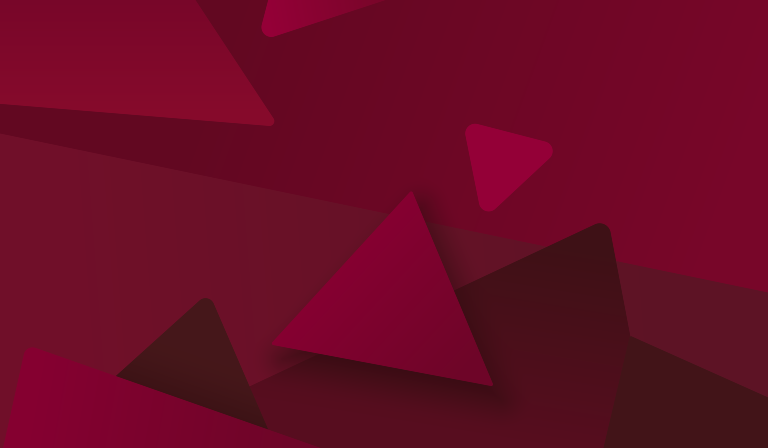
A Shadertoy shader for this background:

```glsl
// Overlapping rounded triangles in crimson and maroon over a two-tone slanted backdrop.

const vec3 WINE      = vec3(0.385, 0.030, 0.130);
const vec3 CRIMSON   = vec3(0.470, 0.022, 0.160);
const vec3 PLUM      = vec3(0.440, 0.060, 0.160);
const vec3 DUSK      = vec3(0.365, 0.075, 0.145);
const vec3 RUBY      = vec3(0.525, 0.040, 0.170);
const vec3 MAGENTA   = vec3(0.580, 0.000, 0.215);
const vec3 RASPBERRY = vec3(0.520, 0.000, 0.190);
const vec3 CLARET    = vec3(0.430, 0.020, 0.155);
const vec3 UMBER     = vec3(0.270, 0.090, 0.100);
const vec3 MAROON    = vec3(0.245, 0.065, 0.085);
const vec3 OXBLOOD   = vec3(0.340, 0.050, 0.120);
const vec3 SHADE     = vec3(0.190, 0.045, 0.060);

float segmentDistance(vec2 p, vec2 a, vec2 b) {
    vec2 ab = b - a;
    return length(p - a - ab * clamp(dot(p - a, ab) / dot(ab, ab), 0.0, 1.0));
}

// Positive on the left of the line from a to b
float side(vec2 p, vec2 a, vec2 b) {
    return (b.x - a.x) * (p.y - a.y) - (b.y - a.y) * (p.x - a.x);
}

// Signed distance to a triangle whose corners are rounded by the given radius
float roundedTriangle(vec2 p, vec2 a, vec2 b, vec2 c, float radius) {
    // Shrink toward the incenter, then grow back by the radius
    vec3 len = vec3(distance(b, c), distance(c, a), distance(a, b));
    float perimeter = len.x + len.y + len.z;
    vec2 incenter = (a * len.x + b * len.y + c * len.z) / perimeter;
    float turn = side(c, a, b);
    float shrink = 1.0 - radius * perimeter / abs(turn);
    a = mix(incenter, a, shrink);
    b = mix(incenter, b, shrink);
    c = mix(incenter, c, shrink);
    float edge = min(segmentDistance(p, a, b),
                 min(segmentDistance(p, b, c), segmentDistance(p, c, a)));
    float inner = min(side(p, a, b) * turn, min(side(p, b, c) * turn, side(p, c, a) * turn));
    return (inner > 0.0 ? -edge : edge) - radius;
}

// Linear gradient running from one point to another
vec3 gradient(vec2 p, vec2 from, vec2 to, vec3 start, vec3 end) {
    vec2 axis = to - from;
    return mix(start, end, clamp(dot(p - from, axis) / dot(axis, axis), 0.0, 1.0));
}

vec3 paint(vec3 base, vec3 ink, float dist, float pixel) {
    return mix(base, ink, smoothstep(0.5 * pixel, -0.5 * pixel, dist));
}

vec3 castShadow(vec3 base, float dist, float blur, float strength) {
    return mix(base, SHADE, strength * smoothstep(blur, -blur, dist));
}

float centerTriangle(vec2 p) {
    return roundedTriangle(p, vec2(0.919, 0.576), vec2(1.103, 0.137), vec2(0.603, 0.231), 0.004);
}

float cornerTriangle(vec2 p) {
    return roundedTriangle(p, vec2(0.058, 0.231), vec2(-0.05, -0.256), vec2(1.446, -0.256), 0.02);
}

void mainImage(out vec4 fragColor, in vec2 fragCoord) {
    vec2 p = fragCoord / iResolution.y;
    float pixel = 1.0 / iResolution.y;

    // Backdrop and the slanted lower band
    vec3 color = gradient(p, vec2(0.45, 0.75), vec2(1.55, 0.35), WINE, CRIMSON);
    vec3 band = gradient(p, vec2(0.15, 0.35), vec2(1.45, 0.45), PLUM, DUSK);
    float bandEdge = (p.y - 0.702 + 0.207 * p.x) / length(vec2(1.0, 0.207));
    color = paint(color, band, bandEdge, pixel);

    // Upper triangles
    float slab = roundedTriangle(p, vec2(0.623, 0.717), vec2(-0.448, 0.805), vec2(0.141, 1.448), 0.011);
    color = paint(color, gradient(p, vec2(0.2, 1.0), vec2(0.2, 0.75), CRIMSON, RUBY), slab, pixel);

    float topChip = roundedTriangle(p, vec2(0.574, 0.906), vec2(0.634, 1.135), vec2(1.121, 1.085), 0.022);
    color = paint(color, gradient(p, vec2(0.6, 0.95), vec2(0.86, 1.0), MAGENTA, CRIMSON), topChip, pixel);

    float chip = roundedTriangle(p, vec2(1.032, 0.732), vec2(1.256, 0.674), vec2(1.077, 0.507), 0.022);
    color = paint(color, MAGENTA, chip, pixel);

    // Large dark peak, shaded by the central triangle
    float peak = roundedTriangle(p, vec2(1.357, 0.513), vec2(-0.224, -0.229), vec2(1.498, -0.229), 0.025);
    color = paint(color, gradient(p, vec2(1.2, 0.45), vec2(1.13, 0.02), MAROON, OXBLOOD), peak, pixel);
    color = castShadow(color, centerTriangle(p - vec2(0.022, -0.035)), 0.07, 0.85);

    // Side peaks; the left one is shaded by the corner triangle
    float leftPeak = roundedTriangle(p, vec2(0.466, 0.348), vec2(-0.054, -0.121), vec2(0.669, -0.121), 0.02);
    vec3 leftInk = castShadow(UMBER, cornerTriangle(p - vec2(0.01, 0.02)), 0.08, 0.6);
    color = paint(color, leftInk, leftPeak, pixel);

    float rightPeak = roundedTriangle(p, vec2(1.406, 0.251), vec2(2.242, -0.123), vec2(1.318, -0.123), 0.004);
    color = paint(color, mix(UMBER, MAROON, 0.4), rightPeak, pixel);

    // Bright foreground triangles
    vec3 cornerInk = gradient(p, vec2(0.08, 0.1), vec2(0.65, 0.0), RASPBERRY, CLARET);
    color = paint(color, cornerInk, cornerTriangle(p), pixel);
    vec3 centerInk = gradient(p, vec2(0.77, 0.4), vec2(1.03, 0.16), RASPBERRY, CLARET);
    color = paint(color, centerInk, centerTriangle(p), pixel);

    fragColor = vec4(color, 1.0);
}
```
